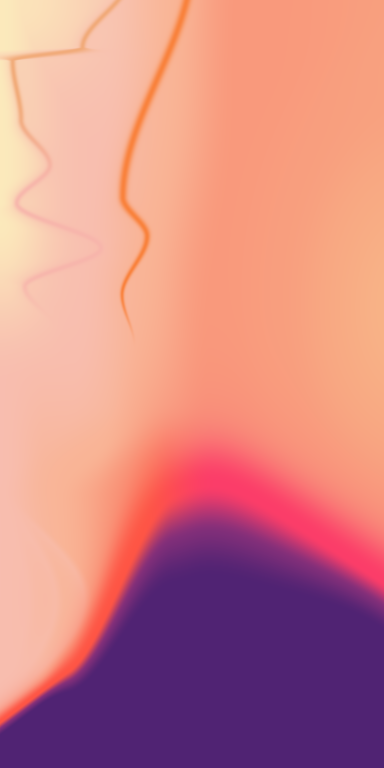
This background is drawn by a WebGL 2 fragment shader. Its source:

```glsl
#version 300 es
precision highp float;

uniform vec2 u_resolution;
out vec4 fragColor;

const float PI = 3.14159265;

const vec3 SALMON = vec3(0.975, 0.598, 0.485);
const vec3 PEACH  = vec3(0.975, 0.705, 0.585);
const vec3 BLUSH  = vec3(0.972, 0.742, 0.685);
const vec3 CREAM  = vec3(0.988, 0.935, 0.740);
const vec3 AMBER  = vec3(0.972, 0.705, 0.530);
const vec3 ORANGE = vec3(0.975, 0.500, 0.220);
const vec3 EMBER  = vec3(0.995, 0.335, 0.270);
const vec3 ROSE   = vec3(0.985, 0.240, 0.410);
const vec3 MAUVE  = vec3(0.540, 0.190, 0.480);
const vec3 VIOLET = vec3(0.312, 0.137, 0.450);

// Turning points of the two threads, from top to bottom
const vec2 BENDS[14] = vec2[14](
  vec2(0.50, 2.104), vec2(0.32, 1.487), vec2(0.383, 1.385),
  vec2(0.318, 1.232), vec2(0.35, 1.10),
  vec2(0.333, 2.052), vec2(0.215, 1.876), vec2(0.033, 1.842),
  vec2(0.055, 1.688), vec2(0.13, 1.57), vec2(0.044, 1.471),
  vec2(0.263, 1.354), vec2(0.065, 1.253), vec2(0.143, 1.141));

float bell(float x, float width) {
  return exp(-x * x / (width * width));
}

float fall(float low, float high, float x) {
  return 1.0 - smoothstep(low, high, x);
}

// Horizontal place of a thread at height y
float meander(float y, int first, int last) {
  float x = BENDS[first].x;
  for (int i = first; i < last; i++) {
    vec2 a = BENDS[i], b = BENDS[i + 1];
    x += (b.x - a.x) * fall(b.y, a.y, y);
  }
  return x;
}

// Signed distance to a thread, corrected for its slope
float threadDistance(vec2 p, int first, int last) {
  float e = 0.003;
  float x = meander(p.y, first, last);
  float slope = (meander(p.y + e, first, last) - meander(p.y - e, first, last)) / (2.0 * e);
  return (p.x - x) / sqrt(1.0 + slope * slope);
}

// Crest of the dark hill
float ridge(float x) {
  float descent = 0.05 * log(1.0 + exp((x - 0.54) / 0.05));
  return 0.12 + 0.75 * x + 0.27 * smoothstep(0.18, 0.45, x) - 1.42 * descent;
}

// Pale left side, warm right side and the light at the right edge
vec3 sky(vec2 p) {
  float edge = 0.40 + 0.09 * smoothstep(0.9, 2.0, p.y) - 0.2 * fall(0.70, 0.95, p.y);
  float side = p.x - edge + 0.006 * sin(p.y * 9.0 + p.x * 5.0);
  vec3 col = mix(BLUSH, PEACH, smoothstep(-0.22, -0.02, side));
  col = mix(col, PEACH, 0.75 * bell(p.y - 0.76, 0.2) * smoothstep(0.0, 0.12, p.x));
  col = mix(col, SALMON, smoothstep(-0.05, 0.14, side));
  float r = length((p - vec2(1.06, 1.2)) / vec2(0.30, 0.52));
  float halo = bell(r, 0.9) + 0.025 * sin(r * 11.0) * bell(r - 1.0, 0.6);
  col = mix(col, AMBER, clamp(halo, 0.0, 1.0));
  return mix(col, AMBER, 0.25 * smoothstep(0.7, 1.1, p.x) * smoothstep(1.5, 2.0, p.y));
}

// Cream light and the two threads
vec3 addThreads(vec3 col, vec2 p) {
  float thin = threadDistance(p, 5, 13);
  float cream = bell(p.x, 0.13) * smoothstep(1.0, 1.45, p.y);
  cream = max(cream, 0.85 * bell(length(p - vec2(0.04, 2.0)), 0.24));
  cream *= mix(1.0, 0.6, smoothstep(-0.015, 0.03, thin));
  col = mix(col, CREAM, 0.9 * cream);
  float thinFade = smoothstep(1.14, 1.3, p.y);
  vec3 thinColor = mix(vec3(0.968, 0.705, 0.67), vec3(0.94, 0.65, 0.44), smoothstep(1.5, 1.76, p.y));
  col = mix(col, BLUSH, 0.45 * bell(thin, 0.022) * thinFade);
  col = mix(col, thinColor, 0.85 * bell(thin, 0.0075) * thinFade);

  float bold = threadDistance(p, 0, 4);
  float boldFade = smoothstep(1.09, 1.25, p.y);
  float width = mix(0.004, 0.0115, smoothstep(1.1, 1.6, p.y));
  col = mix(col, PEACH, 0.4 * bell(bold, 0.03) * boldFade);
  return mix(col, ORANGE, 0.95 * bell(bold, width) * boldFade);
}

// Nested pink veils at the lower left
vec3 addVeils(vec3 col, vec2 p) {
  float s = clamp((p.y - 0.125) / 0.62, 0.0, 1.0);
  float bulge = pow(sin(PI * s), 1.5);
  float present = smoothstep(0.0, 0.2, s) * fall(0.75, 1.0, s);
  col = mix(col, BLUSH, 0.6 * bell(p.x, 0.10) * fall(0.6, 1.1, p.y));
  for (int i = 0; i < 3; i++) {
    float d = p.x - bulge * (0.07 + 0.075 * float(i));
    float veil = fall(-0.005, 0.025, d) * exp(min(d, 0.0) * 22.0);
    col = mix(col, BLUSH, 0.6 * veil * present);
  }
  return col;
}

// Glowing crest that sinks into violet
vec3 addHill(vec3 col, vec2 p) {
  float h = p.y - ridge(p.x);
  float reach = 0.022 + 0.078 * smoothstep(0.1, 0.32, p.x) + 0.045 * bell(p.x - 0.36, 0.08);
  vec3 glow = mix(EMBER, ROSE, smoothstep(0.36, 0.56, p.x));
  float up = max(h, 0.0);
  col = mix(col, mix(SALMON, glow, 0.3), 0.6 * bell(up, reach * 2.3));
  col = mix(col, glow, bell(up, reach));
  float depth = 0.035 + 0.205 * smoothstep(0.1, 0.5, p.x) - 0.115 * smoothstep(0.55, 1.0, p.x);
  float t = -h / depth;
  col = mix(col, MAUVE, smoothstep(0.03, 0.55, t));
  return mix(col, VIOLET, smoothstep(0.35, 1.05, t));
}

void main() {
  vec2 p = gl_FragCoord.xy / u_resolution * vec2(1.0, 2.0);
  vec3 col = sky(p);
  col = addThreads(col, p);
  col = addVeils(col, p);
  col = addHill(col, p);
  fragColor = vec4(col, 1.0);
}
```
